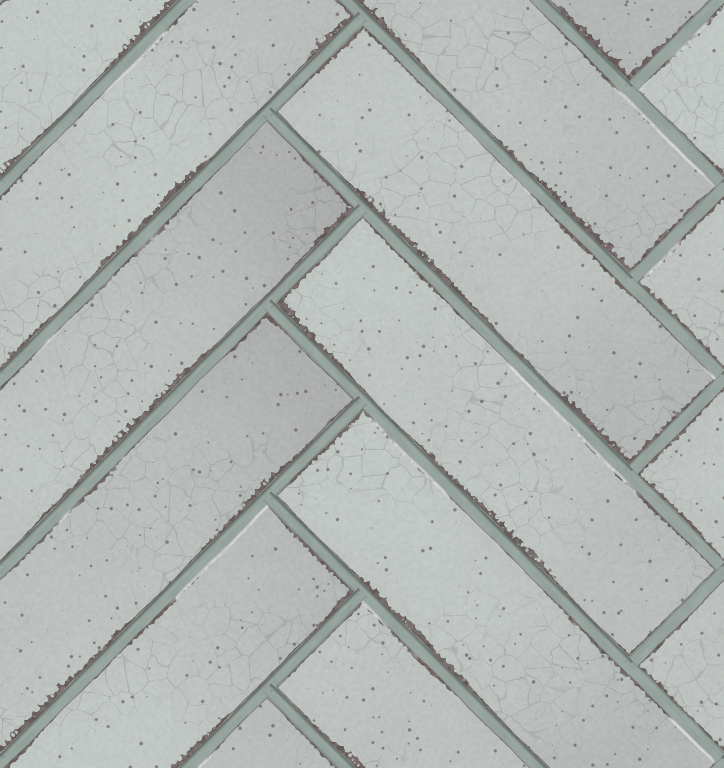
This texture is drawn by a Shadertoy shader. Its source:

```glsl
const float ROWS = 4.0;            // chevrons down the canvas
const float TILE_LENGTH = 3.77;    // tile length, in tile widths
const vec2 ORIGIN = vec2(2.78, 0.833);
const float HALF_GROUT = 0.046;
const vec3 WEAR_WIDTH = vec3(0.030, 0.016, 0.019); // lower side, upper side, ends
const float CRACK_SCALE = 6.0;
const float CRACK_STRENGTH = 0.26;
const float SPECK_SCALE = 11.0;
const float SPECK_STRENGTH = 0.6;

const vec3 GLAZE = vec3(0.758, 0.782, 0.768);
const vec3 GLAZE_SHADE = vec3(0.655, 0.662, 0.662);
const vec3 GROUT = vec3(0.590, 0.642, 0.620);
const vec3 GROUT_SHADOW = vec3(0.360, 0.370, 0.355);
const vec3 WORN_CLAY = vec3(0.340, 0.300, 0.295);
const vec3 CRACK = vec3(0.450, 0.450, 0.440);
const vec3 CHIP = vec3(0.880, 0.890, 0.885);

vec2 hash2(vec2 p) {
    p = vec2(dot(p, vec2(127.1, 311.7)), dot(p, vec2(269.5, 183.3)));
    return fract(sin(p) * 43758.545);
}

// Cellular noise: nearest distance, border gap, random value of the cell
vec3 cells(vec2 p) {
    vec2 base = floor(p);
    float nearest = 9.0, second = 9.0, id = 0.0;
    for (int j = -1; j <= 1; j++)
    for (int i = -1; i <= 1; i++) {
        vec2 cell = base + vec2(i, j);
        float d = length(cell + hash2(cell) - p);
        if (d < nearest) {
            second = nearest;
            nearest = d;
            id = hash2(cell + 17.3).x;
        } else {
            second = min(second, d);
        }
    }
    return vec3(nearest, second - nearest, id);
}

// Layered sines, roughly -1 to 1
float waves(vec2 p) {
    float sum = 0.0, amp = 0.55;
    for (int i = 0; i < 4; i++) {
        sum += amp * sin(p.x + 1.7 * sin(p.y));
        p = mat2(1.6, 1.2, -1.2, 1.6) * p + 1.3;
        amp *= 0.5;
    }
    return sum;
}

bool inTile(vec2 st) {
    return st.x >= 0.0 && st.x <= TILE_LENGTH && st.y >= 0.0 && st.y <= 1.0;
}

// Herringbone: returns (along, across) with across = 0 on the lower side
vec2 findTile(vec2 ab, out vec2 id) {
    vec2 found = vec2(0.5);
    id = vec2(0.0);
    for (int m = -1; m <= 1; m++) {
        vec2 q = ab - float(m) * TILE_LENGTH;
        float k = floor(q.x);
        vec2 falling = vec2(q.y + k, q.x - k);
        if (inTile(falling)) {
            found = falling;
            id = vec2(mod(k, ROWS), 1.0);
        }
        k = -floor(q.y);
        vec2 rising = vec2(q.x - k + TILE_LENGTH, 1.0 - q.y - k);
        if (inTile(rising)) {
            found = rising;
            id = vec2(mod(k, ROWS), 2.0);
        }
    }
    return found;
}

void mainImage(out vec4 fragColor, in vec2 fragCoord) {
    vec2 p = fragCoord / iResolution.xy * 2.0 * vec2(TILE_LENGTH, ROWS) - ORIGIN;
    float aa = 1.1 * ROWS / iResolution.y;
    vec2 id;
    vec2 st = findTile(0.5 * vec2(p.x + p.y, p.x - p.y), id);
    vec2 rnd = hash2(id + 3.7);
    vec2 seed = st + 40.0 * rnd;

    // Distances inward from lower side, upper side and ends
    vec3 side = vec3(st.y, 1.0 - st.y, min(st.x, TILE_LENGTH - st.x));
    vec3 inset = side - HALF_GROUT + 0.005 * waves(seed * 9.0);
    float edge = min(inset.x, min(inset.y, inset.z));

    // Glaze: clouds, a darker right end and fine grain
    float cloud = waves(seed * 1.3);
    float shade = 0.20 * rnd.x + 0.14 * cloud + 0.10 * exp(-edge * 14.0);
    shade += (0.2 + 0.4 * rnd.y) * smoothstep(0.5, 1.0, st.x / TILE_LENGTH);
    vec3 color = mix(GLAZE, GLAZE_SHADE, clamp(shade, 0.0, 1.0));
    color += 0.025 * (cells(seed * 40.0).z - 0.5);

    // Hairline crackle and pinhole specks
    vec3 crackle = cells(seed * CRACK_SCALE + 0.25 * waves(seed * 8.0));
    float crack = 1.0 - smoothstep(0.0, 0.04 + CRACK_SCALE * aa, crackle.y);
    crack *= smoothstep(-0.5, 0.7, waves(seed * 2.7 + 5.0));
    color = mix(color, CRACK, CRACK_STRENGTH * crack);
    vec3 pit = cells(seed * SPECK_SCALE);
    float speckSize = 0.14 * smoothstep(0.65, 1.0, pit.z);
    float speck = 1.0 - smoothstep(-aa, aa, (pit.x - speckSize) / SPECK_SCALE);
    color = mix(color, WORN_CLAY, SPECK_STRENGTH * speck * step(0.65, pit.z));

    // Ragged worn rim with pale chips along the upper side
    float ragged = cells(seed * 24.0).x * smoothstep(-0.6, 0.6, waves(seed * 3.0));
    vec3 rim = smoothstep(vec3(-aa), vec3(aa), WEAR_WIDTH * (0.3 + 2.2 * ragged) - inset);
    float wear = max(rim.x, max(rim.y, rim.z));
    color = mix(color, WORN_CLAY + 0.12 * cells(seed * 30.0).z, 0.9 * wear);
    float chip = smoothstep(0.1, 0.5, waves(vec2(seed.x * 2.3, rnd.y * 6.0)));
    chip *= 1.0 - smoothstep(0.008, 0.008 + 2.0 * aa, abs(inset.y - 0.008));
    color = mix(color, CHIP, 0.75 * chip);

    // Recessed grout, shadowed under the lower side
    float shadow = 0.85 * smoothstep(0.3, 1.0, side.x / HALF_GROUT) * step(side.x, HALF_GROUT);
    shadow = max(shadow, 0.35 * smoothstep(0.6, 1.0, side.z / HALF_GROUT) * step(side.z, HALF_GROUT));
    vec3 joint = mix(GROUT, GROUT_SHADOW, shadow) + 0.02 * waves(seed * 12.0);
    color = mix(joint, color, smoothstep(-aa, aa, edge));

    fragColor = vec4(color, 1.0);
}
```
